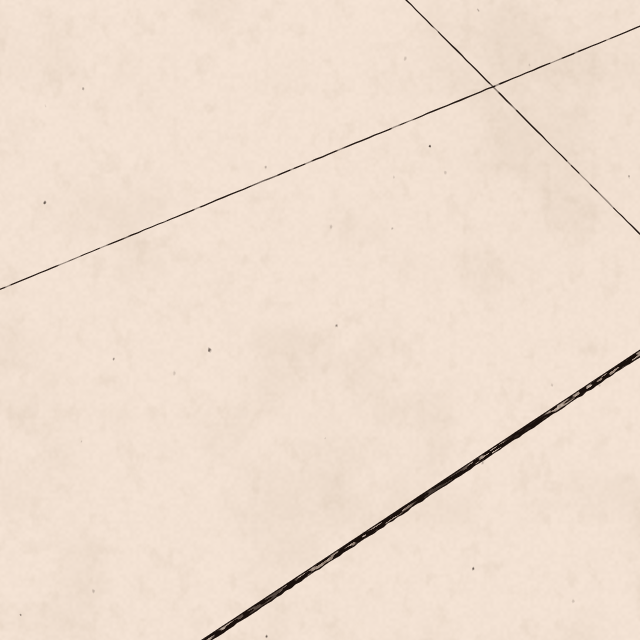
Write a Shadertoy shader that draws this texture.

```glsl
// Aged cream paper crossed by two hairlines and one heavy, worn ink stroke.
#define PAPER vec3(0.953, 0.886, 0.828)
#define SHADE vec3(0.890, 0.820, 0.750)
#define INK vec3(0.100, 0.065, 0.050)
#define FADED_INK vec3(0.540, 0.470, 0.420)
#define HAIRLINE_WIDTH 0.0025
#define STROKE_WIDTH 0.0096
#define MOTTLE 0.55
#define GRAIN 0.018
#define SPECK_CELLS 13.0
#define SPECK_CHANCE 0.20

float hash(vec2 p) {
    vec3 q = fract(vec3(p.xyx) * 0.1031);
    q += dot(q, q.yzx + 33.33);
    return fract((q.x + q.y) * q.z);
}

float noise(vec2 p) {
    vec2 cell = floor(p), f = fract(p);
    f = f * f * (3.0 - 2.0 * f);
    float low = mix(hash(cell), hash(cell + vec2(1, 0)), f.x);
    float high = mix(hash(cell + vec2(0, 1)), hash(cell + vec2(1, 1)), f.x);
    return mix(low, high, f.y);
}

float fbm(vec2 p) {
    float sum = 0.0, amplitude = 0.5;
    for (int i = 0; i < 5; i++) {
        sum += amplitude * noise(p);
        p = p * 2.03 + 17.3;
        amplitude *= 0.5;
    }
    return sum;
}

// Position along (x) and signed distance across (y) the line from a to b.
vec2 lineCoords(vec2 p, vec2 a, vec2 b) {
    vec2 dir = normalize(b - a), d = p - a;
    return vec2(dot(d, dir), dir.x * d.y - dir.y * d.x);
}

float band(float across, float width, float px) {
    float edge = max(px, 0.0006);
    return clamp((0.5 * width - abs(across)) / edge + 0.5, 0.0, 1.0);
}

vec3 paper(vec2 p) {
    float blotch = smoothstep(0.46, 0.78, fbm(p * 9.0 + 4.0));
    float fibre = smoothstep(0.50, 0.85, fbm(p * vec2(55.0, 42.0)));
    float corner = 0.15 * smoothstep(0.45, 0.0, distance(p, vec2(0.92, 0.85)));
    vec3 color = mix(PAPER, SHADE, MOTTLE * (0.6 * blotch + 0.6 * fibre) + corner);
    return color + GRAIN * (noise(p * 190.0) - 0.5);
}

// Small irregular flecks, at most one per cell.
float specks(vec2 p, float px) {
    float cover = 0.0;
    vec2 home = floor(p * SPECK_CELLS);
    for (int k = 0; k < 9; k++) {
        vec2 cell = home + vec2(k % 3 - 1, k / 3 - 1);
        vec2 center = (cell + vec2(hash(cell + 3.1), hash(cell + 8.7))) / SPECK_CELLS;
        vec2 d = p - center;
        d.x += 0.5 * d.y * (hash(cell + 5.9) - 0.5);
        float radius = mix(0.0012, 0.0030, hash(cell + 21.3));
        float shape = length(d * vec2(1.3, 0.9)) + 0.002 * (noise(p * 350.0) - 0.5);
        float fleck = 1.0 - smoothstep(radius - 0.0008 - px, radius + px, shape);
        float strength = mix(0.15, 0.75, pow(hash(cell + 13.7), 2.0));
        cover = max(cover, fleck * strength * step(hash(cell), SPECK_CHANCE));
    }
    return cover;
}

// Thin line whose width and density drift along its length.
float hairline(vec2 q, float width, float px, float seed) {
    float drift = noise(vec2(q.x * 45.0, seed));
    float gaps = smoothstep(0.10, 0.35, noise(vec2(q.x * 75.0, seed + 9.0)));
    float wobble = 0.0006 * (noise(vec2(q.x * 90.0, seed + 5.0)) - 0.5);
    return band(q.y + wobble, width * mix(0.65, 1.05, drift), px) * mix(0.4, 0.95, gaps);
}

void mainImage(out vec4 fragColor, in vec2 fragCoord) {
    vec2 p = fragCoord / iResolution.y;
    float px = 1.0 / iResolution.y;
    vec3 color = paper(p);
    color = mix(color, INK, specks(p, px));

    // Hairlines: the rising one thins toward the left.
    vec2 rising = lineCoords(p, vec2(0.0, 0.548), vec2(1.0, 0.959));
    vec2 falling = lineCoords(p, vec2(0.635, 1.0), vec2(1.0, 0.634));
    float taper = mix(0.75, 1.1, p.x);
    color = mix(color, INK, hairline(rising, HAIRLINE_WIDTH * taper, px, 2.0));
    color = mix(color, INK, hairline(falling, HAIRLINE_WIDTH * 0.95, px, 31.0));

    // Heavy stroke: ragged edges and pale scratches inside worn stretches.
    vec2 heavy = lineCoords(p, vec2(0.323, 0.0), vec2(1.0, 0.448));
    float ragged = 0.0018 * (noise(vec2(heavy.x * 110.0, 6.0)) - 0.5);
    float stroke = band(heavy.y + 0.4 * ragged, STROKE_WIDTH + ragged, px);
    float worn = smoothstep(0.38, 0.62, noise(vec2(heavy.x * 15.0, 12.0)));
    float scratch = smoothstep(0.48, 0.70, noise(vec2(heavy.x * 95.0, heavy.y * 420.0 + 40.0)));
    float core = band(heavy.y, STROKE_WIDTH * 0.65, 0.002);
    vec3 scratchColor = mix(FADED_INK, PAPER, 0.6 * noise(heavy * 260.0));
    vec3 strokeColor = mix(INK, scratchColor, scratch * core * mix(0.12, 1.0, worn));
    color = mix(color, strokeColor, stroke);

    fragColor = vec4(clamp(color, 0.0, 1.0), 1.0);
}
```
